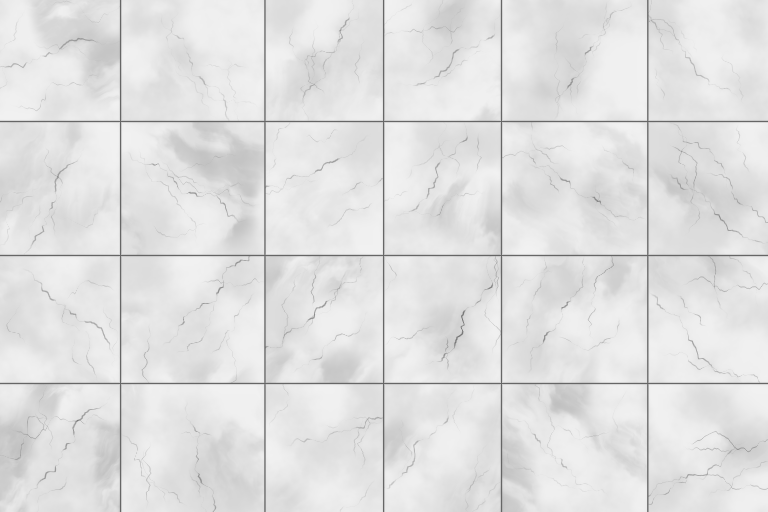
Write a WebGL 2 fragment shader that draws this texture.

```glsl
#version 300 es
precision highp float;
uniform vec2 u_resolution;
out vec4 outColor;

#define JOINT_HALF_WIDTH 0.0013
#define JOINT_GRAY 0.40
#define MARBLE_LIGHT 0.940
#define MARBLE_SHADE 0.862
#define PATCH_DEPTH 0.13
#define VEIN_DEPTH 0.36
#define VEIN_HALF_WIDTH 0.0011
#define HALO_DEPTH 0.055
#define VEINS 6

// Uneven tile boundaries as fractions of the canvas
const float COLUMNS[7] = float[](0.0, 0.157, 0.345, 0.4995, 0.653, 0.8435, 1.0);
const float ROWS[5] = float[](0.0, 0.251, 0.501, 0.7627, 1.0);

float hash(vec2 p) {
    vec3 q = fract(vec3(p.xyx) * 0.1031);
    q += dot(q, q.yzx + 33.33);
    return fract((q.x + q.y) * q.z);
}

float noise(vec2 p) {
    vec2 i = floor(p), f = fract(p);
    f = f * f * (3.0 - 2.0 * f);
    return mix(mix(hash(i), hash(i + vec2(1, 0)), f.x),
               mix(hash(i + vec2(0, 1)), hash(i + vec2(1, 1)), f.x), f.y);
}

float fbm(vec2 p) {
    float sum = 0.0, amp = 0.5;
    for (int i = 0; i < 5; i++) {
        sum += amp * noise(p);
        p = mat2(1.6, 1.2, -1.2, 1.6) * p + 7.3;
        amp *= 0.5;
    }
    return sum / 0.97;
}

vec2 rotate(vec2 p, float a) {
    return vec2(cos(a) * p.x + sin(a) * p.y, cos(a) * p.y - sin(a) * p.x);
}

float coverage(float d, float halfWidth, float px) {
    return clamp(0.5 + (halfWidth - d) / px, 0.0, 1.0);
}

// Soft clouds and smeared gray patches along the grain
float marble(vec2 p, float grain, vec2 seed) {
    vec2 q = rotate(p, grain);
    float cloud = fbm(p * 11.0 + seed);
    float smear = fbm(q * vec2(9.0, 22.0) + seed * 1.7 + cloud * 1.5);
    float region = smoothstep(0.42, 0.75, noise(p * 9.0 + seed * 2.3));
    float amount = mix(0.3, 1.0, hash(seed + 4.0));
    float tone = mix(MARBLE_LIGHT, MARBLE_SHADE, smoothstep(0.28, 0.80, cloud));
    return tone - PATCH_DEPTH * amount * region * smoothstep(0.36, 0.68, smear);
}

// One main crack with fainter, shorter side cracks
float veins(vec2 p, float grain, vec2 seed, float px) {
    float dark = 0.0;
    for (int i = 0; i < VEINS; i++) {
        vec2 s = seed + float(i) * vec2(17.0, 5.0);
        float side = i == 0 ? 0.0 : 1.0;
        vec2 center = (vec2(hash(s), hash(s + 1.0)) - 0.5) * mix(0.10, 0.22, side);
        float turn = (hash(s + 2.0) - 0.5) * mix(0.3, 1.7, side);
        vec2 q = rotate(p - center, grain + turn);
        float bend = (fbm(vec2(q.x * 17.0, s.x)) - 0.5) * 0.075
                   + (noise(vec2(q.x * 130.0, s.y)) - 0.5) * 0.005;
        float d = abs(q.y - bend);
        float reach = mix(0.14, 0.03 + 0.09 * hash(s + 3.0), side);
        float taper = 1.0 - smoothstep(reach * 0.5, reach, abs(q.x));
        float breaks = smoothstep(0.2, 0.7, noise(vec2(q.x * 55.0, s.x + 9.0)));
        float width = VEIN_HALF_WIDTH * mix(0.35, 1.3, breaks) * mix(1.0, 0.6, side);
        float strength = taper * mix(1.0, 0.3 + 0.4 * hash(s + 6.0), side)
                       * mix(0.45, 1.0, hash(seed + 8.0));
        float crack = coverage(d, width, px * 1.2) * mix(0.25, 1.0, breaks);
        float halo = exp(-d / 0.010) * fbm(q * 45.0 + s);
        dark += strength * (VEIN_DEPTH * crack + HALO_DEPTH * halo);
    }
    return min(dark, 0.48);
}

void main() {
    vec2 uv = gl_FragCoord.xy / u_resolution;
    vec2 scale = vec2(u_resolution.x / u_resolution.y, 1.0);
    float px = 1.0 / u_resolution.y;

    // Find the tile, its middle and the nearest joint
    vec2 tile = vec2(0.0), middle = vec2(0.0), joint = vec2(1.0);
    for (int i = 0; i < 6; i++) {
        if (uv.x >= COLUMNS[i]) {
            tile.x = float(i);
            middle.x = 0.5 * (COLUMNS[i] + COLUMNS[i + 1]);
        }
        if (i > 0) joint.x = min(joint.x, abs(uv.x - COLUMNS[i]) * scale.x);
    }
    for (int i = 0; i < 4; i++) {
        if (uv.y >= ROWS[i]) {
            tile.y = float(i);
            middle.y = 0.5 * (ROWS[i] + ROWS[i + 1]);
        }
        if (i > 0) joint.y = min(joint.y, abs(uv.y - ROWS[i]));
    }

    // Each tile is a different cut of stone
    vec2 p = (uv - middle) * scale;
    vec2 seed = 20.0 + tile * vec2(31.0, 47.0);
    float lean = hash(seed + 11.0) < 0.58 ? 1.0 : -1.0;
    float grain = lean * mix(0.4, 1.25, hash(seed + 12.0));
    float gray = marble(p, grain, seed) - veins(p, grain, seed, px);

    // Pale bevel, then the dark joint
    float edge = min(joint.x, joint.y);
    gray += 0.018 * exp(-edge / 0.012) - 0.05 * exp(-edge / 0.003);
    gray = mix(gray, JOINT_GRAY, coverage(edge, JOINT_HALF_WIDTH, px));
    outColor = vec4(vec3(gray), 1.0);
}
```
